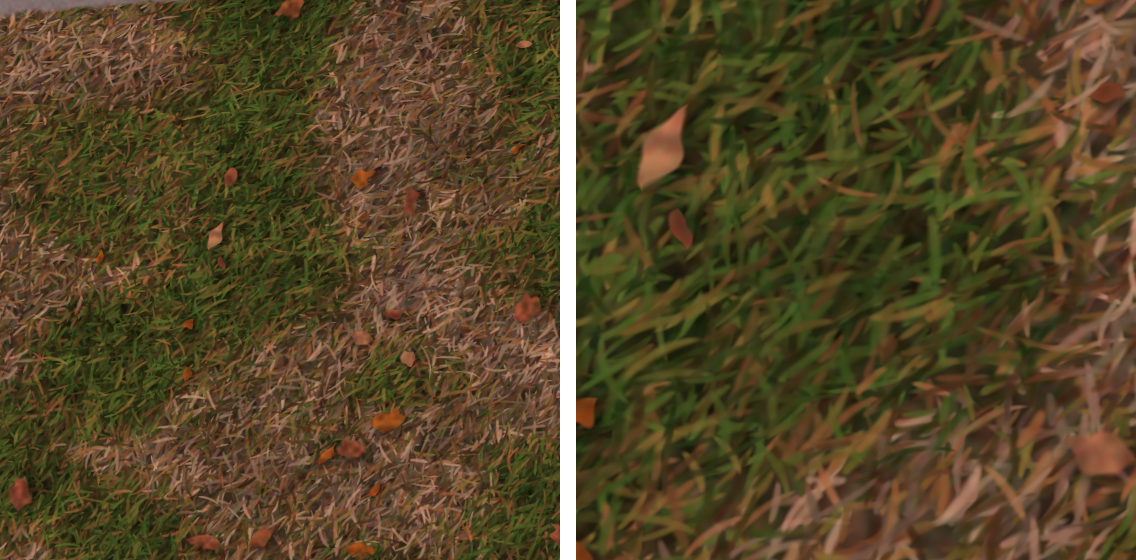
Left: the whole. Right: its middle third, enlarged.
Give the GLSL for this texture, as a Shadertoy shader.

```glsl
vec4 hash4(vec2 p) {
    vec4 q = fract(p.xyxy * vec4(0.1031, 0.1030, 0.0973, 0.1099));
    q += dot(q, q.wzxy + 33.33);
    return fract((q.xxyz + q.yzzw) * q.zywx);
}

float noise(vec2 p) {
    vec2 cell = floor(p), f = fract(p);
    f = f * f * (3.0 - 2.0 * f);
    return mix(mix(hash4(cell).x, hash4(cell + vec2(1, 0)).x, f.x),
               mix(hash4(cell + vec2(0, 1)).x, hash4(cell + vec2(1, 1)).x, f.x), f.y);
}

float fbm(vec2 p) {
    float sum = 0.0, weight = 0.53;
    for (int i = 0; i < 4; i++) {
        sum += weight * noise(p);
        p = mat2(1.6, 1.2, -1.2, 1.6) * p + 7.3;
        weight *= 0.5;
    }
    return sum;
}

vec2 turn(vec2 p, float angle) {
    float c = cos(angle), s = sin(angle);
    return vec2(c * p.x + s * p.y, c * p.y - s * p.x);
}

// Grass tones, from green over olive and rust to pale straw
vec3 grassTone(float t) {
    vec3 tone = mix(vec3(0.25, 0.29, 0.11), vec3(0.40, 0.31, 0.14), smoothstep(0.2, 0.42, t));
    tone = mix(tone, vec3(0.46, 0.28, 0.16), smoothstep(0.5, 0.66, t));
    return mix(tone, vec3(0.55, 0.41, 0.33), smoothstep(0.76, 0.95, t));
}

// One layer of bent, tapered blades; each grid cell holds one
vec3 bladeLayer(vec3 color, vec2 p, float dryness, float layer) {
    vec2 grid = turn(p, layer * 1.7) * 30.0 + layer * 17.31;
    vec2 cell = floor(grid);
    for (int y = -1; y <= 1; y++)
    for (int x = -1; x <= 1; x++) {
        vec2 id = cell + vec2(x, y);
        vec4 h = hash4(id + layer * 41.0);
        vec4 k = hash4(id + layer * 23.0 + 311.0);
        vec2 q = turn(grid - id - h.xy, 0.9 + 1.5 * (h.z + k.x - 1.0) - layer * 1.7);
        float halfLength = mix(0.35, 0.9, k.y);
        q.y += (k.z - 0.5) * 0.7 * q.x * q.x;
        float along = abs(q.x) / halfLength;
        float width = mix(0.08, 0.15, k.w) * (1.0 - 0.6 * along * along);
        float cover = (1.0 - smoothstep(0.15, 1.25, abs(q.y) / width))
                    * (1.0 - smoothstep(0.7, 1.0, along));
        vec3 tone = grassTone(h.w + (dryness - 0.5) * 0.95);
        color = mix(color, tone * mix(0.5, 1.38, fract(h.z * 7.0 + k.x)), cover * 0.78);
    }
    return color;
}

// Fallen leaves with ragged rims and a lit side
vec3 scatterLeaves(vec3 color, vec2 p) {
    for (int i = 0; i < 26; i++) {
        vec4 h = hash4(vec2(i, 5.7));
        vec4 k = hash4(vec2(i, 91.3));
        vec2 q = turn(p - h.xy, 0.8 + 2.2 * (h.z - 0.5));
        q += 0.012 * (vec2(noise(p * 75.0), noise(p * 75.0 + 40.0)) - 0.5);
        float size = mix(0.012, 0.036, h.w * h.w);
        q /= vec2(size, size * mix(0.35, 0.75, k.x));
        float rim = abs(q.y) + q.x * q.x;
        float cover = 1.0 - smoothstep(0.7, 1.1, rim);
        float shadow = 1.0 - smoothstep(0.5, 1.6, length(q + vec2(-0.2, 0.5)));
        vec3 tone = mix(vec3(0.60, 0.29, 0.10), vec3(0.56, 0.28, 0.19), smoothstep(0.2, 0.5, k.y));
        tone = mix(tone, vec3(0.68, 0.43, 0.30), smoothstep(0.65, 0.9, k.y));
        tone *= 0.68 + 0.5 * noise(p * 95.0 + k.zw * 9.0) + 0.1 * q.y;
        color *= 1.0 - 0.35 * shadow;
        color = mix(color, tone, cover * 0.9);
    }
    return color;
}

void mainImage(out vec4 fragColor, in vec2 fragCoord) {
    vec2 p = fragCoord / iResolution.y;

    // Broad patches of dry and green turf, drier right of the middle
    float dryness = smoothstep(0.25, 0.78, fbm(p * vec2(4.0, 5.5) + 3.1));
    vec2 bare = (p - vec2(0.78, 0.53)) / vec2(0.22, 0.16);
    dryness += 0.38 * exp(-dot(bare, bare)) * smoothstep(0.25, 0.6, fbm(p * 9.0 + 20.0));

    // Dark thatch under the blades
    vec3 color = mix(vec3(0.14, 0.14, 0.055), vec3(0.29, 0.21, 0.15), dryness);
    color *= 0.6 + 0.8 * noise(p * 90.0);

    // Blades shrink slightly towards the far edge
    vec2 ground = vec2(p.x, p.y + 0.18 * p.y * p.y);
    for (int i = 0; i < 12; i++) color = bladeLayer(color, ground, dryness, float(i));
    color *= 0.72 + 0.5 * fbm(p * 14.0 + 50.0);

    color = scatterLeaves(color, p);

    // Pale pavement in the far corner
    float edge = p.y - 0.973 - 0.09 * p.x + 0.008 * (noise(p * 60.0) - 0.5);
    vec3 pavement = vec3(0.50, 0.43, 0.42) * (0.93 + 0.14 * noise(p * 50.0));
    color = mix(color, pavement, smoothstep(-0.006, 0.006, edge));

    // Fine red and green colour grain
    float grain = noise(turn(p, 0.9) * vec2(90.0, 190.0)) - 0.5;
    color += grain * vec3(0.06, -0.035, 0.0) + 0.05 * (noise(p * 170.0) - 0.5);
    fragColor = vec4(clamp(color, 0.0, 1.0), 1.0);
}
```
